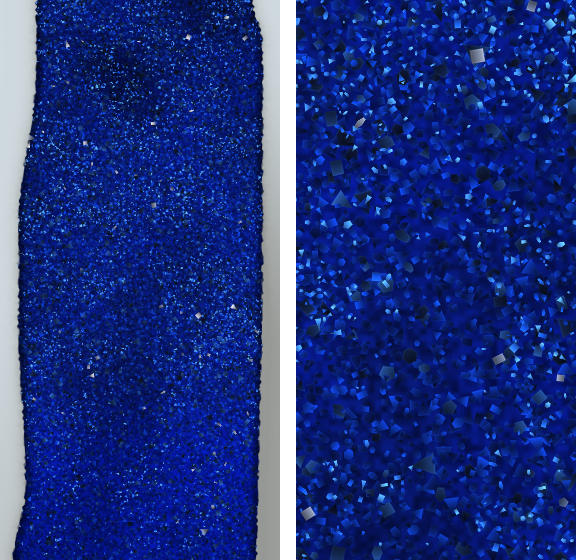
Left: the whole. Right: its middle third, enlarged.
A Shadertoy shader for this texture:

```glsl
// A long blue sequinned gown hanging before a pale wall.
// Layers of jittered, randomly turned polygons form sequins, glints and shards;
// smooth curves give the outline, and slow noise the folds and glitter clumps.

const vec3 CLOTH_NAVY  = vec3(0.025, 0.075, 0.34);
const vec3 CLOTH_ROYAL = vec3(0.015, 0.075, 0.54);
const vec3 SEQUIN_DARK = vec3(0.025, 0.065, 0.25);
const vec3 SEQUIN_LIT  = vec3(0.05, 0.22, 0.72);
const vec3 SLATE_DARK  = vec3(0.035, 0.06, 0.14);
const vec3 SLATE_LIT   = vec3(0.12, 0.27, 0.52);
const vec3 GLINT_BLUE  = vec3(0.03, 0.27, 0.92);
const vec3 GLINT_PALE  = vec3(0.38, 0.73, 1.0);
const vec3 SHARD_DARK  = vec3(0.22, 0.29, 0.43);
const vec3 SHARD_LIT   = vec3(0.82, 0.81, 0.84);
const vec3 WALL_LIGHT  = vec3(0.81, 0.85, 0.87);
const vec3 WALL_SHADE  = vec3(0.61, 0.62, 0.61);
const float TAU = 6.2831853;
const float BEAD_DEPTH = 0.009;

float hash(vec2 p) {
    return fract(sin(dot(p, vec2(127.1, 311.7))) * 43758.5453);
}

float noise(vec2 p) {
    vec2 i = floor(p), f = fract(p);
    f = f * f * (3.0 - 2.0 * f);
    return mix(mix(hash(i), hash(i + vec2(1, 0)), f.x),
               mix(hash(i + vec2(0, 1)), hash(i + vec2(1, 1)), f.x), f.y);
}

// Regular polygon: negative inside
float polygon(vec2 q, float sides, float radius) {
    float angle = atan(q.y, q.x), sector = TAU / sides;
    return cos(floor(0.5 + angle / sector) * sector - angle) * length(q) - radius;
}

// Glitter gathers in clumps and thins out towards the hem
float clump(vec2 p) {
    float patches = smoothstep(0.25, 0.8, 0.6 * noise(p * 8.0) + 0.4 * noise(p * 21.0));
    return patches * 2.0 * mix(0.4, 1.0, smoothstep(0.3, 0.9, p.y));
}

// Scatter one layer of faceted pieces over the colour
void scatter(inout vec3 col, vec2 p, float cells, float density, float clumping,
             float radius, float stretch, vec3 dark, vec3 lit, float contrast) {
    vec2 g = p * cells, base = floor(g);
    float soft = 0.8 * cells / iResolution.x;
    for (int j = -1; j <= 1; j++)
    for (int i = -1; i <= 1; i++) {
        vec2 id = base + vec2(i, j), key = id + cells * 1.37;
        vec2 centre = id + vec2(hash(key + 3.1), hash(key + 17.7));
        float chance = density * mix(1.0, clump(centre / cells), clumping);
        if (hash(key + 41.3) > chance) continue;

        float turn = TAU * hash(key + 8.9), c = cos(turn), s = sin(turn);
        vec2 q = mat2(c, -s, s, c) * (g - centre);
        q.y *= 1.0 + stretch * hash(key + 29.5);
        float size = radius * mix(0.55, 1.25, hash(key + 53.2));
        float sides = 3.0 + floor(4.0 * hash(key + 61.8));
        float d = polygon(q, sides, size);

        // Tilted face with a slightly brighter rim
        float tone = pow(hash(key + 73.4), contrast);
        float tilt = 1.0 + 0.35 * clamp(q.x / size, -1.0, 1.0);
        float rim = 0.2 * smoothstep(-0.3 * size, 0.0, d);
        vec3 face = mix(dark, lit, clamp(tone + rim, 0.0, 1.0)) * tilt;
        col = mix(col, face, 1.0 - smoothstep(-soft, soft, d));
    }
}

// Signed distance inwards from the left and right seams
float gown(vec2 p) {
    float left = 0.066 + 0.064 * smoothstep(1.2, 1.75, p.y)
               + 0.024 * (1.0 - smoothstep(0.3, 0.85, p.y))
               - 0.043 * (1.0 - smoothstep(0.0, 0.25, p.y));
    float right = 0.937 - 0.035 * smoothstep(1.85, 2.0, p.y)
                - 0.02 * (1.0 - smoothstep(0.0, 1.0, p.y));
    return min(p.x - left, right - p.x);
}

vec3 wall(vec2 p, float outside) {
    float side = step(0.5, p.x);
    float shade = side * (1.0 - smoothstep(0.7, 1.9, p.y));
    shade += 0.3 * (1.0 - side) * (1.0 - smoothstep(0.0, 1.0, p.y));
    shade += 0.6 * exp(-outside * 55.0);
    return mix(WALL_LIGHT, WALL_SHADE, min(shade, 1.1));
}

vec3 sequins(vec2 p, float inside) {
    float hem = 1.0 - smoothstep(0.25, 0.85, p.y);
    vec3 col = mix(CLOTH_NAVY, CLOTH_ROYAL, max(hem, 0.6 * noise(p * 9.0)));
    col *= 0.65 + 0.7 * noise(p * 130.0);

    scatter(col, p, 75.0, 0.75 - 0.4 * hem, 0.0, 0.42, 0.7, SEQUIN_DARK, SEQUIN_LIT, 1.8);
    scatter(col, p, 46.0, 0.32 - 0.16 * hem, 0.3, 0.35, 0.6, SLATE_DARK, SLATE_LIT, 1.7);
    scatter(col, p, 95.0, 0.3, 0.2, 0.36, 1.0, SEQUIN_DARK, SEQUIN_LIT, 1.3);

    // Folds: upright waves and a deep hollow under the neckline
    float folds = 0.78 + 0.44 * noise(p * vec2(6.0, 2.0) + 4.0);
    vec2 hollow = (p - vec2(0.43, 1.72)) * vec2(6.0, 7.0);
    hollow.y += 0.6 * hollow.x;
    col *= folds * (1.0 - 0.5 * exp(-dot(hollow, hollow)));
    col *= mix(0.5, 1.0, smoothstep(0.0, 0.035, inside));

    scatter(col, p, 68.0, 0.19, 0.9, 0.27, 1.6, GLINT_BLUE, GLINT_PALE, 1.6);
    scatter(col, p, 110.0, 0.12, 0.9, 0.28, 1.2, GLINT_BLUE, GLINT_PALE, 0.9);
    scatter(col, p, 30.0, 0.05, 0.5, 0.23, 1.8, SHARD_DARK, SHARD_LIT, 1.1);
    return col;
}

void mainImage(out vec4 fragColor, in vec2 fragCoord) {
    vec2 p = fragCoord / iResolution.x;
    float pixel = 1.0 / iResolution.x;

    // Beads roughen the outline
    float inside = gown(p) + BEAD_DEPTH * (noise(p * 85.0) - 0.5);
    vec3 col = mix(wall(p, max(-inside, 0.0)), sequins(p, max(inside, 0.0)),
                   smoothstep(-pixel, pixel, inside));
    fragColor = vec4(clamp(col, 0.0, 1.0), 1.0);
}
```
